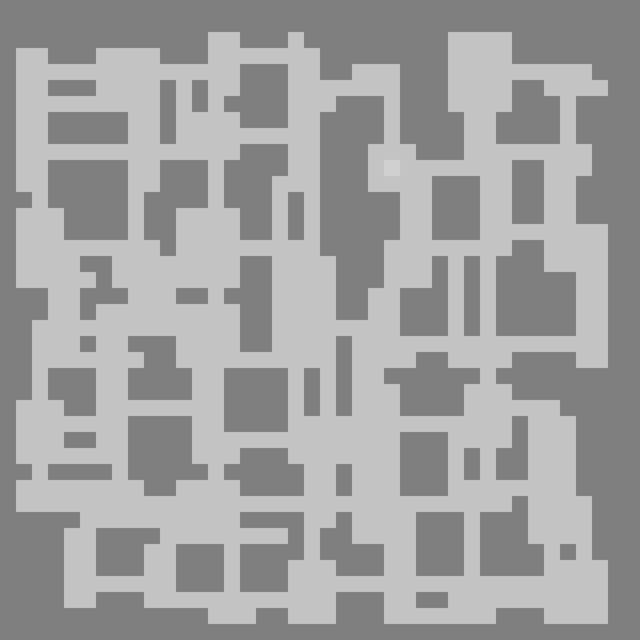
This pattern is drawn by a three.js fragment shader. Its source:

```glsl
// Top-down dungeon map: light rooms and one-cell corridors on dark rock.
// Each slot of a coarse grid holds a random room, joined to its right and
// upper neighbours by bent corridors; some rooms also grow a dead-end spur.

varying vec2 vUv;

const float CELLS = 40.0;          // map cells across the canvas
const float FIRST_CELL = 1.0;      // solid rock lies outside this range
const float LAST_CELL = 37.0;
const float SLOTS = 7.0;           // rooms per side
const float PITCH = 5.4;           // cells from slot to slot
const vec2 ROOM_MIN = vec2(2.0, 2.0);
const vec2 ROOM_RANGE = vec2(3.0, 4.0);
const float LINK_CHANCE = 0.88;
const float SPUR_CHANCE = 0.75;
const float SPUR_MIN = 3.0;
const float SPUR_RANGE = 4.0;
const float EDGE = 0.07;           // edge softness in cells
const float SEED = 17.0;
const vec2 MARKER_SLOT = vec2(4.0, 5.0);
const vec3 ROCK = vec3(0.498);
const vec3 FLOOR = vec3(0.765);
const vec3 MARKER = vec3(0.815);

float hash(vec2 p, float salt) {
  vec3 q = fract(vec3(p.xyx + SEED + salt * 7.31) * vec3(0.1031, 0.1030, 0.0973));
  q += dot(q, q.yzx + 33.33);
  return fract((q.x + q.y) * q.z);
}

vec2 hash2(vec2 p, float salt) {
  return vec2(hash(p, salt), hash(p, salt + 1.0));
}

// Room of a slot: lower left cell in xy, size in cells in zw
vec4 roomOf(vec2 slot) {
  vec2 size = ROOM_MIN + floor(hash2(slot, 1.0) * ROOM_RANGE);
  vec2 slack = floor(hash2(slot, 3.0) * (PITCH - size));
  return vec4(floor(FIRST_CELL + slot * PITCH) + slack, size);
}

vec2 middleCell(vec4 room) {
  return room.xy + floor(room.zw * 0.5);
}

// 1 when the cell lies in the block spanned by cells a and b, inclusive
float inSpan(vec2 cell, vec2 a, vec2 b) {
  vec2 inside = step(min(a, b) - 0.5, cell) * step(cell, max(a, b) + 0.5);
  return inside.x * inside.y;
}

// Corridor from a to b, turning once at the given corner
float corridor(vec2 cell, vec2 a, vec2 corner, vec2 b) {
  return max(inSpan(cell, a, corner), inSpan(cell, corner, b));
}

float isFloor(vec2 cell) {
  float open = 0.0;
  vec2 home = floor(cell / PITCH);
  // Corridors only run right and up, so earlier slots are enough
  for (int j = -2; j <= 0; j++) {
    for (int i = -2; i <= 0; i++) {
      vec2 slot = home + vec2(float(i), float(j));
      if (min(slot.x, slot.y) < 0.0 || max(slot.x, slot.y) >= SLOTS) continue;

      vec4 room = roomOf(slot);
      vec2 start = middleCell(room);
      open = max(open, inSpan(cell, room.xy, room.xy + room.zw - 1.0));

      // Links to the right and upper rooms
      if (slot.x < SLOTS - 1.0 && hash(slot, 5.0) < LINK_CHANCE) {
        vec2 end = middleCell(roomOf(slot + vec2(1.0, 0.0)));
        open = max(open, corridor(cell, start, vec2(end.x, start.y), end));
      }
      if (slot.y < SLOTS - 1.0 && hash(slot, 6.0) < LINK_CHANCE) {
        vec2 end = middleCell(roomOf(slot + vec2(0.0, 1.0)));
        open = max(open, corridor(cell, start, vec2(start.x, end.y), end));
      }

      // Dead-end spur along one wall of the room
      if (hash(slot, 7.0) < SPUR_CHANCE) {
        float reach = SPUR_MIN + floor(hash(slot, 8.0) * SPUR_RANGE);
        vec2 along = hash(slot, 9.0) < 0.5 ? vec2(1.0, 0.0) : vec2(0.0, 1.0);
        vec2 root = mix(room.xy, start, along);
        open = max(open, inSpan(cell, root, root + along * reach));
      }
    }
  }
  return open * inSpan(cell, vec2(FIRST_CELL), vec2(LAST_CELL));
}

void main() {
  vec2 p = vUv * CELLS;

  // Blend the four cells around the nearest corner for smooth edges
  vec2 corner = floor(p + 0.5);
  vec2 blend = clamp((p - corner) / EDGE + 0.5, 0.0, 1.0);
  float below = mix(isFloor(corner - 1.0), isFloor(corner - vec2(0.0, 1.0)), blend.x);
  float above = mix(isFloor(corner - vec2(1.0, 0.0)), isFloor(corner), blend.x);
  vec3 color = mix(ROCK, FLOOR, mix(below, above, blend.y));

  // Start marker, one cell wide, in the middle of its room
  vec4 room = roomOf(MARKER_SLOT);
  vec2 offset = abs(p - room.xy - room.zw * 0.5) - 0.5;
  float marker = clamp(0.5 - max(offset.x, offset.y) / EDGE, 0.0, 1.0);
  gl_FragColor = vec4(mix(color, MARKER, marker), 1.0);
}
```
